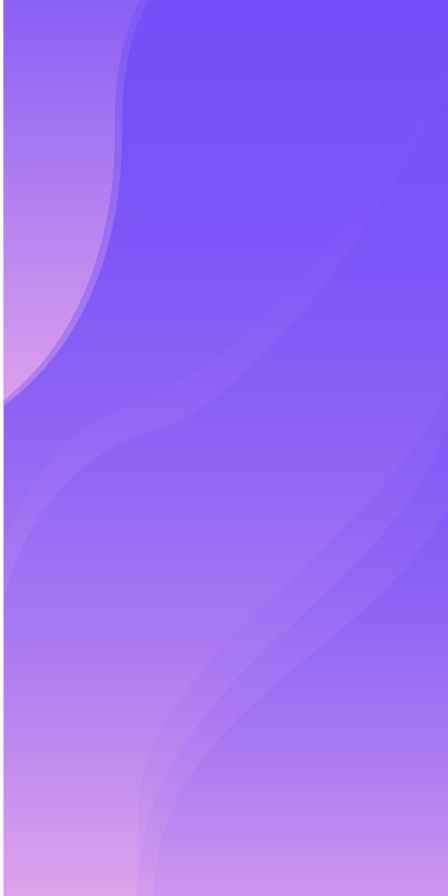
A Shadertoy shader for this background:

```glsl
// Horizontal position of a descending cubic Bezier at height y
float bezierX(float y, vec2 a, vec2 b, vec2 c, vec2 d) {
    float lo = 0.0, hi = 1.0;
    vec2 p = a;
    for (int i = 0; i < 16; i++) {
        float t = 0.5 * (lo + hi), s = 1.0 - t;
        p = s * s * s * a + 3.0 * s * s * t * b + 3.0 * s * t * t * c + t * t * t * d;
        if (p.y > y) lo = t; else hi = t;
    }
    return p.x;
}

// Smooth coverage of the side where the distance is positive
float cover(float dist) {
    return clamp(0.5 + dist / max(fwidth(dist), 1e-5), 0.0, 1.0);
}

// Coverage to the left of one curve
float leftOf(vec2 uv, vec2 a, vec2 b, vec2 c, vec2 d) {
    return cover(bezierX(uv.y, a, b, c, d) - uv.x);
}

// Coverage to the left of two curves joined at d
float leftOf(vec2 uv, vec2 a, vec2 b, vec2 c, vec2 d, vec2 e, vec2 f, vec2 g) {
    float upper = bezierX(uv.y, a, b, c, d);
    float lower = bezierX(uv.y, d, e, f, g);
    return cover((uv.y > d.y ? upper : lower) - uv.x);
}

vec3 violetToPink(float k) {
    return mix(vec3(0.455, 0.31, 0.97), vec3(0.875, 0.64, 0.925), clamp(k, 0.0, 1.0));
}

void mainImage(out vec4 fragColor, in vec2 fragCoord) {
    vec2 uv = fragCoord / iResolution.xy;
    float depth = 1.0 - uv.y;

    // Pale ribbon across the middle
    float ribbonTop = leftOf(uv, vec2(1.0, 0.92), vec2(0.8, 0.74), vec2(0.55, 0.595),
        vec2(0.28, 0.545), vec2(0.13, 0.52), vec2(0.05, 0.45), vec2(0.008, 0.39));
    float ribbonBase = leftOf(uv, vec2(1.0, 0.896), vec2(0.781, 0.707), vec2(0.56, 0.551),
        vec2(0.326, 0.516), vec2(0.156, 0.49), vec2(0.052, 0.414), vec2(0.008, 0.333));
    float tone = depth + 0.07 * ribbonBase - 0.03 * ribbonTop;

    // Stepped wave in the lower right
    float outerWave = leftOf(uv, vec2(1.0, 0.564), vec2(0.833, 0.388),
        vec2(0.339, 0.277), vec2(0.307, 0.1));
    float middleWave = leftOf(uv, vec2(1.0, 0.525), vec2(0.859, 0.323),
        vec2(0.307, 0.245), vec2(0.307, 0.0));
    float innerWave = leftOf(uv, vec2(1.0, 0.434), vec2(0.807, 0.258),
        vec2(0.365, 0.219), vec2(0.341, 0.0));
    float wave = 1.0 - dot(vec3(outerWave, middleWave, innerWave), vec3(0.25, 0.35, 0.4));
    tone = mix(tone, max(0.92 - 1.28 * uv.y, 0.0), wave);
    vec3 color = violetToPink(tone * tone);

    // Upper left blob with a translucent rim
    float blobRim = leftOf(uv, vec2(0.333, 1.0), vec2(0.281, 0.954), vec2(0.273, 0.909),
        vec2(0.273, 0.857), vec2(0.273, 0.74), vec2(0.208, 0.622), vec2(0.008, 0.547));
    float blobCore = leftOf(uv, vec2(0.313, 1.0), vec2(0.266, 0.954), vec2(0.255, 0.9),
        vec2(0.257, 0.85), vec2(0.257, 0.735), vec2(0.18, 0.62), vec2(0.008, 0.553));
    color = mix(color, violetToPink(0.2 + 1.7 * depth), max(0.5 * blobRim, blobCore));

    // White strip on the left border
    color = mix(color, vec3(0.99), cover(0.0075 - uv.x));
    fragColor = vec4(color, 1.0);
}
```
